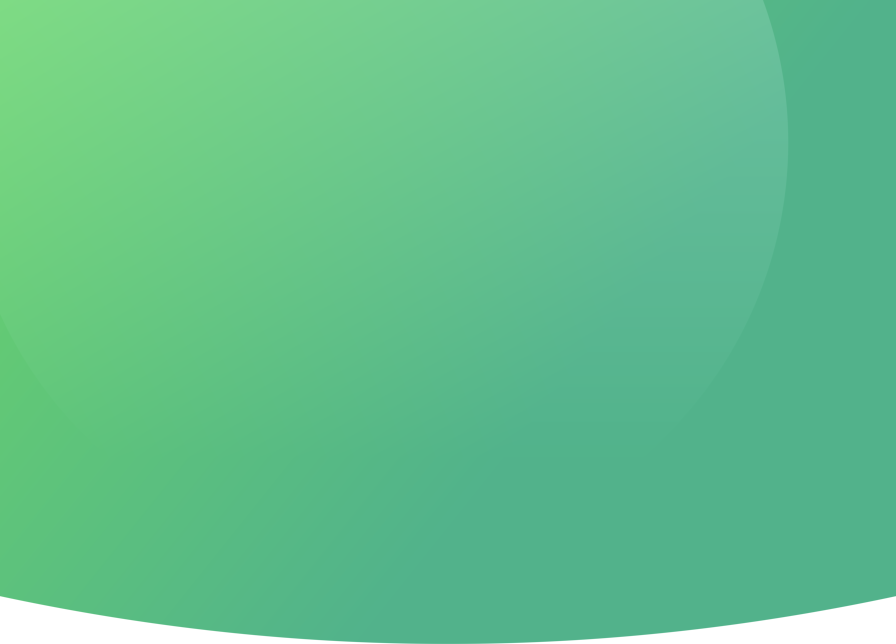
A Shadertoy shader for this background:

```glsl
// Antialiased coverage of the inside of a signed distance
float coverage(float dist) {
    float pixel = 1.0 / iResolution.y;
    return 1.0 - smoothstep(-0.75 * pixel, 0.75 * pixel, dist);
}

void mainImage(out vec4 fragColor, in vec2 fragCoord) {
    vec2 uv = fragCoord / iResolution.xy;
    vec2 p = fragCoord / iResolution.y;

    // Diagonal gradient from lime green to flat teal
    vec3 lime = vec3(0.416, 0.830, 0.420);
    vec3 teal = vec3(0.320, 0.700, 0.545);
    float diagonal = (p.x + 0.8 * (1.0 - p.y)) / 1.35;
    vec3 color = mix(lime, teal, clamp(diagonal, 0.0, 1.0));

    // Pale disc that fades out towards its base
    vec3 paleMint = vec3(0.88, 1.0, 1.0);
    float disc = coverage(length(p - vec2(0.583, 0.779)) - 0.641);
    float fade = clamp((p.y - 0.29) / 0.71, 0.0, 1.0);
    color = mix(color, paleMint, 0.17 * disc * fade);

    // White ground below a shallow curve
    float across = 2.0 * uv.x - 1.0;
    float curve = 0.0743 * across * across;
    color = mix(color, vec3(1.0), coverage(p.y - curve));

    fragColor = vec4(color, 1.0);
}
```
